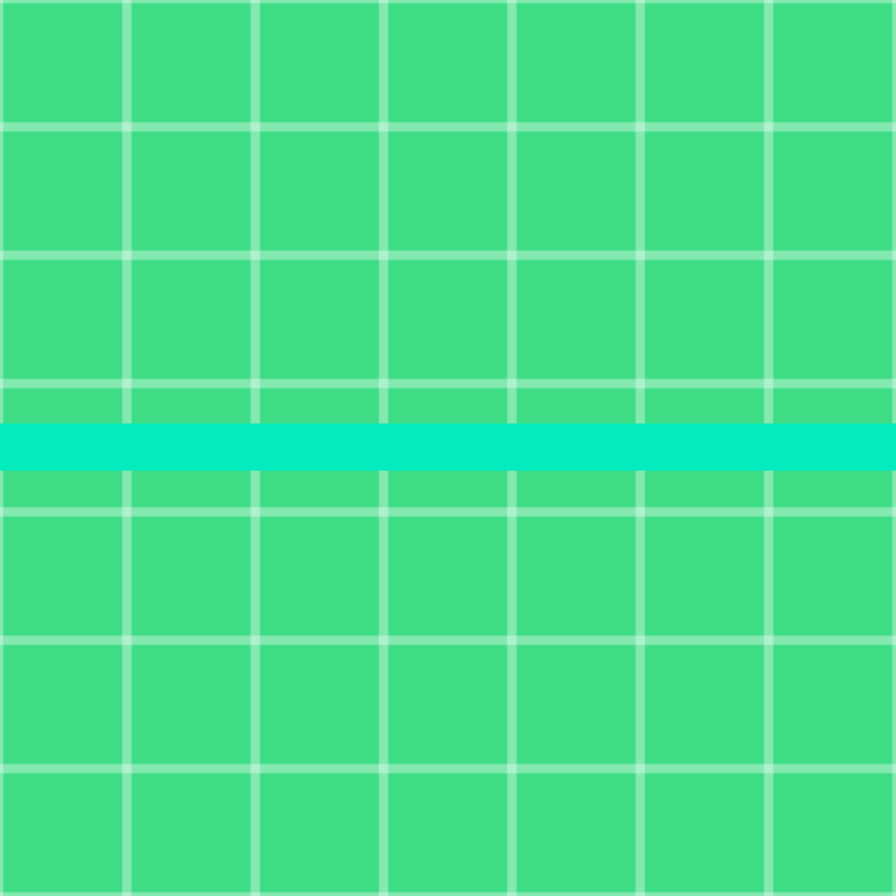
Reproduce this pattern procedurally as a WebGL 2 fragment shader.

```glsl
#version 300 es
precision highp float;
// Green square grid of translucent white lines, crossed by one turquoise band.

uniform vec2 u_resolution;
out vec4 fragColor;

// Lengths are fractions of the canvas, origin at the lower left.
const vec3 GROUND_COLOR = vec3(0.243, 0.863, 0.522);
const vec3 LINE_COLOR = vec3(1.0);
const vec3 BAND_COLOR = vec3(0.016, 0.925, 0.745);
const float LINE_OPACITY = 0.36;
const float GRID_PERIOD = 0.14323;
const vec2 GRID_OFFSET = vec2(-0.0016, -0.0010);
const float LINE_HALF_WIDTH = 0.0052;
const float LINE_SOFTNESS = 0.0017;
const float BAND_CENTER = 0.501;
const float BAND_HALF_HEIGHT = 0.02637;

// Distance to the nearest grid line along each axis.
vec2 gridDistance(vec2 p) {
    vec2 cell = fract((p - GRID_OFFSET) / GRID_PERIOD + 0.5) - 0.5;
    return abs(cell) * GRID_PERIOD;
}

void main() {
    vec2 uv = gl_FragCoord.xy / u_resolution;
    vec2 pixel = 1.0 / u_resolution;

    // Vertical and horizontal lines, blended in turn so crossings are lighter.
    vec2 soft = max(vec2(LINE_SOFTNESS), 0.75 * pixel);
    vec2 lines = 1.0 - smoothstep(LINE_HALF_WIDTH - soft, LINE_HALF_WIDTH + soft, gridDistance(uv));
    vec3 color = mix(GROUND_COLOR, LINE_COLOR, LINE_OPACITY * lines.x);
    color = mix(color, LINE_COLOR, LINE_OPACITY * lines.y);

    // Opaque band over the grid, with a one-pixel edge.
    float bandDistance = abs(uv.y - BAND_CENTER) - BAND_HALF_HEIGHT;
    float band = clamp(0.5 - bandDistance / pixel.y, 0.0, 1.0);
    color = mix(color, BAND_COLOR, band);

    fragColor = vec4(color, 1.0);
}
```
